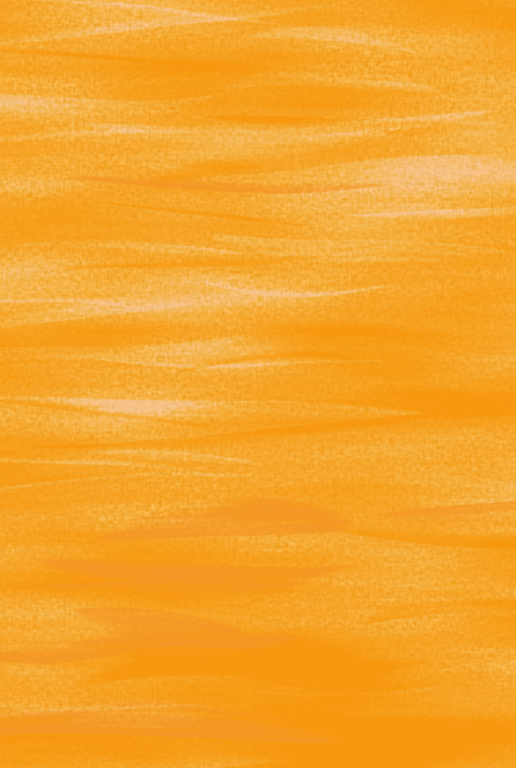
A Shadertoy shader for this texture:

```glsl
// Warm amber paint: long horizontal dry-brush strokes over a fine canvas weave.
#define DEEP vec3(0.968, 0.598, 0.060)
#define AMBER vec3(0.962, 0.648, 0.160)
#define GOLD vec3(0.960, 0.705, 0.280)
#define PALE vec3(0.962, 0.755, 0.520)
#define RUST vec3(0.950, 0.595, 0.200)
#define STROKES 44
#define BASE_LIGHT 0.36
#define PATCH_GAIN 1.10
#define STROKE_GAIN 0.42
#define WEAVE_GAIN 0.23
#define WEAVE_SCALE 175.0
#define GLOW_CENTER vec2(0.47, 0.725)

vec2 hash2(vec2 p) {
    vec3 q = fract(p.xyx * vec3(0.1031, 0.1030, 0.0973));
    q += dot(q, q.yzx + 33.33);
    return fract((q.xx + q.yz) * q.zy);
}

float cornerSlope(vec2 cell, vec2 corner, vec2 f) {
    return dot(hash2(cell + corner) * 2.0 - 1.0, f - corner);
}

// Gradient noise, roughly -0.7 to 0.7
float noise(vec2 p) {
    vec2 cell = floor(p), f = p - cell;
    vec2 s = f * f * f * (f * (f * 6.0 - 15.0) + 10.0);
    float low = mix(cornerSlope(cell, vec2(0, 0), f), cornerSlope(cell, vec2(1, 0), f), s.x);
    float high = mix(cornerSlope(cell, vec2(0, 1), f), cornerSlope(cell, vec2(1, 1), f), s.x);
    return 1.3 * mix(low, high, s.y);
}

float fbm(vec2 p) {
    float sum = 0.0, amp = 0.6;
    for (int i = 0; i < 4; i++) {
        sum += amp * noise(p);
        p = p * vec2(1.7, 2.2) + 17.3;
        amp *= 0.5;
    }
    return sum;
}

// Tapered stroke with one crisp edge; the other side fades out
float strokeMask(vec2 d, vec2 size, float tilt, float bend, float side) {
    float u = d.x / size.x;
    float taper = max(1.0 - u * u, 0.0);
    float v = side * (d.y - tilt * d.x - bend * u * u);
    float bristle = noise(vec2(d.x * 7.0, v * 150.0) + size * 900.0);
    float width = size.y * taper * (1.0 + 0.4 * bristle) + 0.0005;
    float body = smoothstep(-0.0015, 0.0015, v) * (1.0 - smoothstep(0.25 * width, width, v));
    return body * smoothstep(0.0, 0.35, taper) * clamp(0.85 + 0.7 * bristle, 0.0, 1.2);
}

vec3 paint(float light) {
    vec3 color = mix(DEEP, AMBER, clamp(light / 0.42, 0.0, 1.0));
    color = mix(color, GOLD, clamp((light - 0.42) / 0.32, 0.0, 1.0));
    return mix(color, PALE, clamp((light - 0.74) / 0.40, 0.0, 1.0));
}

void mainImage(out vec4 fragColor, in vec2 fragCoord) {
    vec2 p = fragCoord / iResolution.y;
    float aspect = iResolution.x / iResolution.y;

    // Hand wobble bends every layer of paint slightly
    vec2 q = p + vec2(0.0, 0.012 * noise(p * vec2(4.0, 9.0)));

    // Broad patches, lighter toward the upper half, with fine bristle lines
    float light = BASE_LIGHT + PATCH_GAIN * fbm(q * vec2(2.6, 12.0) + 5.0);
    light += 0.35 * noise(q * vec2(2.5, 6.0) + 9.4);
    light += 0.22 * (smoothstep(0.15, 0.55, p.y) - 0.65);
    light += 0.10 * noise(q * vec2(5.0, 75.0)) + 0.06 * noise(q * vec2(11.0, 150.0));

    // Scattered strokes: dark, light and a few rust-tinted
    float rust = 0.0;
    for (int i = 0; i < STROKES; i++) {
        float id = float(i);
        vec2 place = hash2(vec2(id, 3.7));
        vec2 shape = hash2(vec2(id, 19.1));
        vec2 lean = hash2(vec2(id, 41.9)) - 0.5;
        vec2 kind = hash2(vec2(id, 67.3));
        vec2 center = vec2(place.x * aspect, (id + place.y) / float(STROKES));
        vec2 size = vec2(mix(0.10, 0.32, shape.x), mix(0.008, 0.060, pow(shape.y, 1.5)));
        float side = kind.y < 0.5 ? -1.0 : 1.0;
        float mask = strokeMask(q - center, size, 0.22 * lean.x, 0.03 * lean.y, side);
        float tone = kind.x < 0.55 ? -0.85 : 0.9;
        light += STROKE_GAIN * tone * mask;
        rust = max(rust, mask * step(kind.x, 0.18));
    }

    // Soft pale bloom broken up by streaks
    vec2 g = (q - GLOW_CENTER) * vec2(5.5, 24.0);
    float glow = exp(-dot(g, g)) * (0.8 + 0.9 * noise(q * vec2(5.0, 40.0)));
    light += 0.55 * max(glow, 0.0);

    // Crossing threads show most where the paint is thin and bright
    float weave = noise(p * WEAVE_SCALE * vec2(0.7, 1.5)) + noise(p * WEAVE_SCALE * vec2(1.6, 0.8) + 31.0);
    float thin = smoothstep(0.0, 0.6, light) * (0.8 + 0.5 * noise(p * vec2(7.0, 18.0)));
    light = max(light, -0.08) + WEAVE_GAIN * weave * (0.25 + 0.75 * thin);

    vec3 color = mix(paint(light), RUST, 0.65 * clamp(rust, 0.0, 1.0));
    color += 0.018 * weave * (0.4 + thin);
    fragColor = vec4(clamp(color, 0.0, 1.0), 1.0);
}
```
